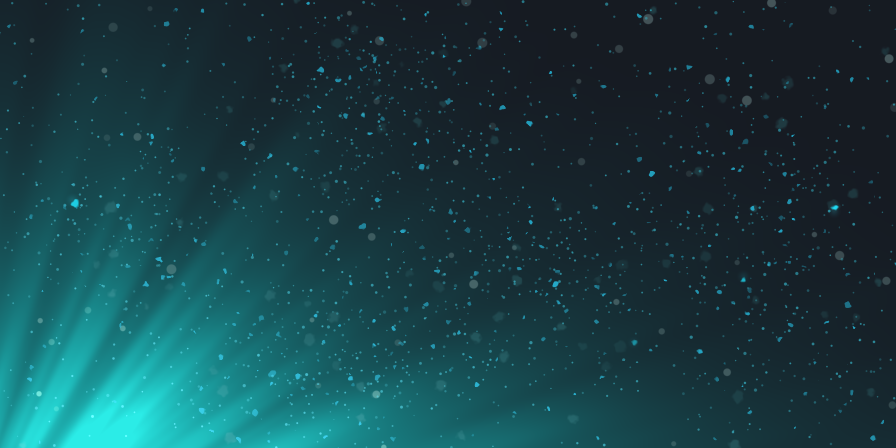
Give the GLSL for this background, as a WebGL 1 fragment shader.

```glsl
precision highp float;
// Teal light rising from the lower left corner into a dark blue-grey field,
// streaked by faint rays and scattered with cyan flakes, dust and pale discs.
// Glow: exponential falloff times angular noise. Particles: jittered hash grids.

uniform vec2 u_resolution;

// Light
const vec2 GLOW_CENTER = vec2(0.23, 0.0);
const vec2 GLOW_REACH = vec2(0.74, 0.37);
const vec2 RAY_ORIGIN = vec2(-0.15, -0.40);
const float RAY_COUNT = 13.0;
const float GLOW_FLOOR = 0.025;

// Colours
const vec3 NIGHT = vec3(0.088, 0.105, 0.135);
const vec3 TEAL_GAIN = vec3(-0.01, 0.80, 0.77);
const vec3 HOT_GAIN = vec3(0.09, 0.02, 0.0);
const vec3 DUST_COLOR = vec3(0.20, 0.72, 0.80);
const vec3 FLAKE_COLOR = vec3(0.14, 0.74, 0.88);
const vec3 SPARK_COLOR = vec3(0.12, 0.88, 0.98);
const vec3 HAZE_COLOR = vec3(0.20, 0.50, 0.52);
const vec3 DISC_COLOR = vec3(0.48, 0.60, 0.60);
const vec3 DISC_LIT = vec3(0.55, 1.00, 0.94);

float hash(vec2 p) {
  return fract(sin(dot(p, vec2(127.1, 311.7))) * 43758.5453);
}

float noise(vec2 p) {
  vec2 i = floor(p), f = fract(p);
  f = f * f * (3.0 - 2.0 * f);
  return mix(mix(hash(i), hash(i + vec2(1.0, 0.0)), f.x),
             mix(hash(i + vec2(0.0, 1.0)), hash(i + vec2(1.0, 1.0)), f.x), f.y);
}

mat2 rotation(float a) {
  return mat2(cos(a), sin(a), -sin(a), cos(a));
}

// Soft elliptical patch, 1 at its centre
float patchAt(vec2 p, vec2 center, vec2 size) {
  vec2 d = (p - center) / size;
  return exp(-dot(d, d));
}

// Strength of the light, about 0 to 1
float glow(vec2 p) {
  vec2 d = (p - GLOW_CENTER) / GLOW_REACH;
  d = sqrt(d * d + 0.02) - 0.14;
  float light = exp(-d.x - d.y);
  vec2 q = p - RAY_ORIGIN;
  float angle = atan(q.y, q.x) * RAY_COUNT;
  float rays = 0.65 * noise(vec2(angle, length(q) * 1.5))
             + 0.35 * noise(vec2(angle * 2.7 + 9.0, length(q) * 2.2));
  return max(light * mix(0.72, 1.28, rays) - GLOW_FLOOR, 0.0);
}

// Where particles gather
float gathering(vec2 p) {
  float g = patchAt(p, vec2(0.27, 0.50), vec2(0.22, 0.16))
          + patchAt(p, vec2(0.85, 0.78), vec2(0.28, 0.24))
          + patchAt(p, vec2(0.76, 0.20), vec2(0.32, 0.17))
          + patchAt(p, vec2(1.25, 0.38), vec2(0.24, 0.16))
          + 0.7 * patchAt(p, vec2(1.72, 0.30), vec2(0.22, 0.25))
          + 0.5 * patchAt(p, vec2(1.70, 0.66), vec2(0.25, 0.18));
  return 0.18 + min(g, 1.0);
}

// One jittered particle per grid cell; radius and softness in canvas heights
float particles(vec2 p, float cells, float radius, float soft, float chance, float seed) {
  vec2 g = rotation(seed) * p * cells + seed * 17.0;
  vec2 id = floor(g);
  float margin = min((radius + soft) * cells, 0.5);
  vec2 center = mix(vec2(margin), vec2(1.0 - margin),
                    vec2(hash(id + seed), hash(id + seed + 41.3)));
  float size = radius * mix(0.45, 1.0, hash(id + seed + 73.9));
  float d = length(fract(g) - center) / cells;
  float shape = 1.0 - smoothstep(size - soft, size + soft, d);
  float level = mix(0.35, 1.0, hash(id + seed + 19.7));
  return shape * level * step(hash(id + seed + 57.1), chance);
}

void main() {
  vec2 p = gl_FragCoord.xy / u_resolution.y;
  float pixel = 0.7 / u_resolution.y;
  float light = glow(p);
  float density = gathering(p);

  // Background light
  vec3 color = NIGHT + TEAL_GAIN * min(light, 1.0) + HOT_GAIN * pow(min(light, 1.0), 3.0);

  // Ragged outlines for the flakes
  vec2 ragged = p + 0.007 * (vec2(noise(p * 130.0), noise(p * 130.0 + 37.0)) - 0.5);

  // Dim, out of focus flakes
  float haze = particles(ragged, 15.0, 0.013, 0.004, 0.30 * density, 2.3);
  color = mix(color, HAZE_COLOR + 0.4 * light, 0.32 * haze);

  // Pale discs, brighter inside the light
  float lit = smoothstep(0.15, 0.75, light);
  float discs = particles(p, 10.0, 0.0115, max(0.0018, pixel), 0.27, 0.7);
  color = mix(color, mix(DISC_COLOR, DISC_LIT, lit), discs * mix(0.48, 0.85, lit));

  // Fine dust and flakes in three sizes
  for (int i = 0; i < 3; i++) {
    float k = float(i);
    float dust = particles(p, 56.0 - 9.0 * k, 0.0026 + 0.0005 * k,
                           max(0.0012, pixel), 0.20 * density, 1.1 + k);
    color = mix(color, DUST_COLOR + 0.4 * light, 0.70 * dust);
    float flakes = particles(ragged, 30.0 - 6.0 * k, 0.0046 + 0.0012 * k,
                             max(0.0016, pixel), 0.17 * density, 4.6 + k);
    color = mix(color, FLAKE_COLOR + 0.2 * light, 0.85 * flakes);
  }

  // Rare bright sparks with a halo
  float spark = particles(ragged, 7.0, 0.0095, 0.003, 0.13 * density, 5.2);
  float halo = particles(p, 7.0, 0.0095, 0.012, 0.13 * density, 5.2);
  color += 0.15 * halo * SPARK_COLOR;
  color = mix(color, SPARK_COLOR, spark);

  gl_FragColor = vec4(min(color, 1.0), 1.0);
}
```
